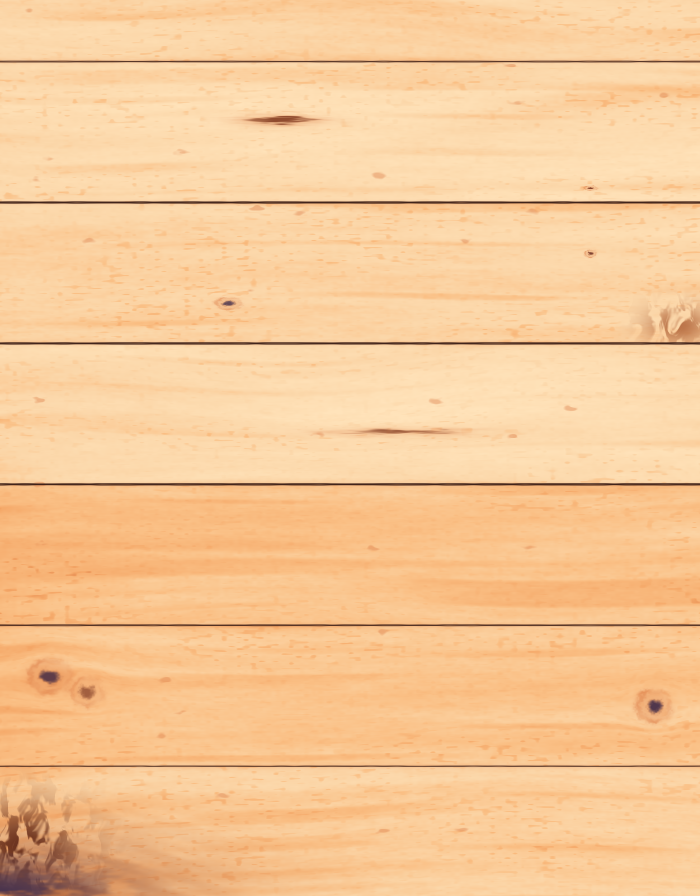
Write a Shadertoy shader that draws this texture.

```glsl
// Seven horizontal pine planks with fine grain, knots, dark seams and a burnt corner.
#define PITCH 0.1573        // plank height, canvas height = 1
#define SEAM_SHIFT 0.0125   // part of the lowest plank below the canvas
#define SEAM_COLOR vec3(0.23, 0.12, 0.09)
#define CREAM vec3(1.00, 0.89, 0.73)
#define PALE vec3(0.985, 0.84, 0.66)
#define HONEY vec3(0.98, 0.75, 0.52)
#define AMBER vec3(0.96, 0.66, 0.41)
#define BURNT vec3(0.86, 0.48, 0.27)
#define BARK vec3(0.50, 0.23, 0.13)
#define INDIGO vec3(0.26, 0.19, 0.31)
#define GRAIN 1.5           // strength of the growth bands

const float plankTone[7] = float[7](0.36, 0.88, 0.80, -0.22, 0.0, -0.25, 0.08);

// Knots: centre and radii, then strength and blueness
const int KNOTS = 8;
const vec4 knotShape[KNOTS] = vec4[KNOTS](
    vec4(0.056, 0.245, 0.015, 0.012), vec4(0.098, 0.228, 0.011, 0.010),
    vec4(0.730, 0.212, 0.012, 0.011), vec4(0.312, 0.866, 0.040, 0.0055),
    vec4(0.443, 0.518, 0.065, 0.0040), vec4(0.255, 0.661, 0.009, 0.0042),
    vec4(0.659, 0.717, 0.004, 0.0028), vec4(0.659, 0.790, 0.005, 0.0016));
const vec2 knotStyle[KNOTS] = vec2[KNOTS](
    vec2(0.90, 0.8), vec2(0.65, 0.1), vec2(0.95, 0.9), vec2(0.85, 0.0),
    vec2(0.70, 0.0), vec2(0.80, 1.0), vec2(0.9, 0.2), vec2(0.9, 0.1));

float hash(vec2 p) {
    vec3 q = fract(p.xyx * vec3(0.1031, 0.1030, 0.0973));
    q += dot(q, q.yzx + 33.33);
    return fract((q.x + q.y) * q.z);
}

float noise(vec2 p) {
    vec2 i = floor(p), f = fract(p);
    f = f * f * (3.0 - 2.0 * f);
    return mix(mix(hash(i), hash(i + vec2(1, 0)), f.x),
               mix(hash(i + vec2(0, 1)), hash(i + vec2(1, 1)), f.x), f.y);
}

float fbm(vec2 p) {
    return 0.53 * noise(p) + 0.29 * noise(p * 2.03 + 17.0) + 0.18 * noise(p * 4.1 + 41.0);
}

vec3 woodRamp(float t) {
    vec3 c = mix(CREAM, PALE, clamp(t + 1.0, 0.0, 1.0));
    c = mix(c, HONEY, clamp(t, 0.0, 1.0));
    c = mix(c, AMBER, clamp(t - 1.0, 0.0, 1.0));
    return mix(c, BURNT, clamp(t - 2.0, 0.0, 1.0));
}

// Grain bends outward around every knot
vec2 bendGrain(vec2 p) {
    vec2 g = p;
    for (int i = 0; i < KNOTS; i++) {
        vec2 q = (p - knotShape[i].xy) / knotShape[i].zw;
        g.y -= 0.8 * knotShape[i].w * q.y * exp(-0.2 * dot(q, q));
    }
    g.y += 0.05 * exp(-8.0 * p.x) * exp(-10.0 * p.y);
    return g;
}

float grainTone(vec2 g, float plank) {
    vec2 s = g + vec2(plank * 3.7, plank * 1.3);
    s.y += 0.02 * (noise(s * vec2(3.5, 9.0)) - 0.5);
    float bands = fbm(s * vec2(1.8, 34.0)) - 0.5;
    float rings = smoothstep(0.58, 0.95, noise(s * vec2(3.0, 100.0)));
    float fibre = fbm(s * vec2(30.0, 230.0)) - 0.5;
    float speckle = noise(s * vec2(190.0, 340.0)) - 0.5;
    float pores = smoothstep(0.66, 0.95, noise(s * vec2(120.0, 370.0)));
    float patches = 0.25 + 0.75 * smoothstep(0.3, 0.75, noise(s * vec2(5.0, 24.0)));
    return GRAIN * bands + 0.75 * rings + 0.5 * fibre + 0.22 * speckle + 0.9 * pores * patches;
}

// Small resin flecks, at most one in each cell
float flecks(vec2 p) {
    vec2 cell = p * vec2(13.0, 32.0), id = floor(cell);
    vec2 jitter = 0.25 + 0.5 * vec2(hash(id + 5.0), hash(id + 29.0));
    float d = length((fract(cell) - jitter) * vec2(9.0, 9.0)) + 1.2 * (noise(p * vec2(150.0, 300.0)) - 0.5);
    return step(0.9, hash(id + 71.0)) * (1.0 - smoothstep(0.2, 1.0, d));
}

vec3 addKnots(vec3 wood, vec2 p) {
    float ragged = fbm(p * vec2(28.0, 330.0)) - 0.5;
    for (int i = 0; i < KNOTS; i++) {
        vec2 q = (p - knotShape[i].xy) / knotShape[i].zw;
        float slender = smoothstep(3.0, 6.0, knotShape[i].z / knotShape[i].w);
        float d = length(q) + mix(0.8 * (fbm(q * 1.5 + float(i) * 9.0) - 0.5), 1.4 * ragged, slender);
        float strength = knotStyle[i].x;
        float rim = exp(-14.0 * (d - 1.5) * (d - 1.5)) * (1.0 - slender) * noise(q + 3.0);
        wood = mix(wood, BURNT, strength * (0.6 * exp(-0.8 * d * d) + 0.7 * rim));
        vec3 core = mix(BARK, INDIGO, knotStyle[i].y * smoothstep(0.95, 0.5, d));
        wood = mix(wood, core, strength * (1.0 - smoothstep(0.2, 0.95, d)));
    }
    return wood;
}

// Rough, flame-like figure inside an ellipse
float burl(vec2 p, vec2 centre, vec2 radii) {
    vec2 q = (p - centre) / radii;
    float flame = fbm(p * vec2(95.0, 55.0) + 1.2 * noise(p * 60.0));
    return smoothstep(0.40, 0.60, flame) * exp(-dot(q, q));
}

void mainImage(out vec4 fragColor, in vec2 fragCoord) {
    vec2 p = fragCoord / iResolution.y;
    float pixel = 1.0 / iResolution.y;
    float row = (p.y + SEAM_SHIFT) / PITCH;
    float plank = clamp(floor(row), 0.0, 6.0);

    // Plank tone, grain, and a broad stain on the second plank from the top
    float tone = plankTone[int(plank)] + grainTone(bendGrain(p), plank) - 0.12;
    tone += 0.6 * exp(-7.0 * p.x) * (1.0 - p.y);
    float stain = (p.y - 0.835 - 0.065 * smoothstep(0.35, 0.78, p.x)) / 0.018;
    tone += step(4.5, plank) * step(plank, 5.5) * 0.9 * exp(-stain * stain) * smoothstep(0.3, 0.75, p.x);
    vec3 color = woodRamp(tone);
    color = mix(color, BURNT, 0.4 * flecks(p));
    color = addKnots(color, p);

    // Rough patch at the right edge, scorched corner at the lower left
    color = mix(color, BURNT * 0.8, 0.85 * step(3.5, plank) * burl(p, vec2(0.757, 0.637), vec2(0.035, 0.022)));
    float corner = 1.0 - step(0.5, plank);
    vec2 scorch = p / vec2(0.21, 0.07);
    float streaks = 0.45 + 0.55 * noise(p * vec2(20.0, 150.0) + vec2(0.0, 40.0 * p.x));
    color = mix(color, BURNT * 0.85, corner * exp(-dot(scorch, scorch)) * streaks);
    color = mix(color, BARK * 0.85, corner * burl(p, vec2(0.025, 0.055), vec2(0.06, 0.045)));
    vec2 soot = p / vec2(0.11, 0.036);
    color = mix(color, INDIGO, 0.95 * corner * exp(-dot(soot, soot)) * smoothstep(0.2, 0.6, fbm(p * vec2(30.0, 90.0))));

    // Seams: fine dark lines of uneven width and depth with a soft brown edge
    float seam = round(row);
    float gap = abs(row - seam) * PITCH;
    float wear = noise(vec2(p.x * 70.0, seam * 7.0));
    float strong = smoothstep(1.0, 3.0, seam) * (seam > 5.5 ? 0.4 : 1.0);
    float halfWidth = mix(0.0006, 0.0010, strong) + 0.0004 * wear;
    float ink = mix(0.75, 0.97, strong) - 0.25 * wear * wear;
    color = mix(color, BURNT, 0.35 * exp(-gap / 0.0015));
    color = mix(color, SEAM_COLOR, ink * (1.0 - smoothstep(halfWidth - 0.5 * pixel, halfWidth + 0.5 * pixel, gap)));
    fragColor = vec4(color, 1.0);
}
```
